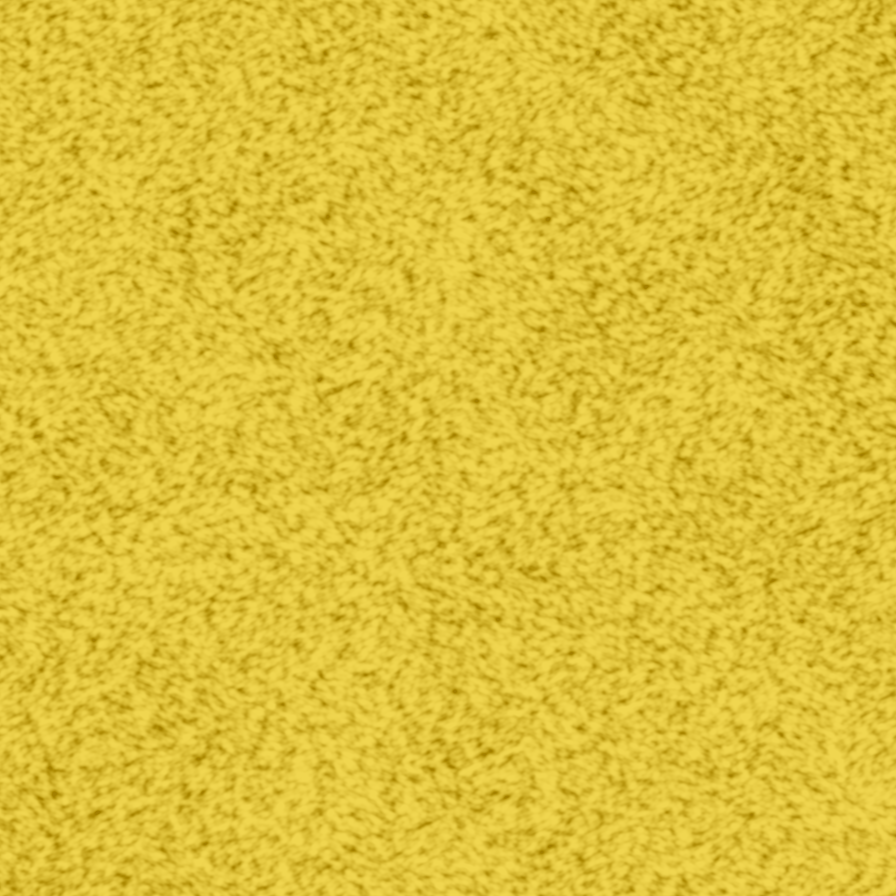
Write a WebGL 1 fragment shader that draws this texture.

```glsl
precision highp float;

uniform vec2 u_resolution;

const vec3 BASE_COLOR = vec3(0.88, 0.77, 0.24);
const vec3 TONE_TINT = vec3(1.0, 1.12, 1.15);   // channel response to a tone change
const float TONE_GAIN = 0.050;
const float TONE_SKEW = 0.010;                  // deepens shadows, flattens highlights
const vec2 GRAIN_FREQ = vec2(78.0, 112.0);      // along and across the fibres
const float FINE_SCALE = 1.8;
const float CLUMP_FREQ = 40.0;
const float CLOUD_FREQ = 7.0;
const float COMB_FREQ = 9.0;                    // how often the fibre direction changes
const float GRAIN_AMOUNT = 0.80;
const float FINE_AMOUNT = 0.36;
const float CLUMP_AMOUNT = 0.36;
const float CLOUD_AMOUNT = 0.16;
const float RISING_ANGLE = 0.42;
const float FALLING_ANGLE = -0.35;
const float CORNER_SHADE = 0.55;
const float SIDE_SHADE = 0.35;
const float NOISE_NORM = 4.6;                   // brings the noise to unit deviation

vec2 hashDirection(vec2 cell) {
  vec3 q = fract(cell.xyx * vec3(0.1031, 0.1030, 0.0973));
  q += dot(q, q.yzx + 33.33);
  float angle = 6.28318 * fract((q.x + q.y) * q.z);
  return vec2(cos(angle), sin(angle));
}

float cornerSlope(vec2 cell, vec2 f, vec2 corner) {
  return dot(hashDirection(cell + corner), f - corner);
}

float gradientNoise(vec2 p) {
  vec2 cell = floor(p);
  vec2 f = p - cell;
  vec2 w = f * f * f * (f * (f * 6.0 - 15.0) + 10.0);
  float low = mix(cornerSlope(cell, f, vec2(0.0)),
                  cornerSlope(cell, f, vec2(1.0, 0.0)), w.x);
  float high = mix(cornerSlope(cell, f, vec2(0.0, 1.0)),
                   cornerSlope(cell, f, vec2(1.0)), w.x);
  return NOISE_NORM * mix(low, high, w.y);
}

// Short soft fibres lying along one direction
float fibres(vec2 p, float angle, vec2 offset) {
  float c = cos(angle);
  float s = sin(angle);
  vec2 q = vec2(c * p.x + s * p.y, c * p.y - s * p.x) * GRAIN_FREQ + offset;
  return GRAIN_AMOUNT * gradientNoise(q)
       + FINE_AMOUNT * gradientNoise(q * FINE_SCALE + 57.3);
}

void main() {
  vec2 uv = gl_FragCoord.xy / u_resolution;
  vec2 p = gl_FragCoord.xy / min(u_resolution.x, u_resolution.y);

  // Blend two fibre directions while keeping the contrast constant
  float comb = smoothstep(-1.0, 1.0, gradientNoise(p * COMB_FREQ + 21.7)
                                     + 0.8 * (uv.x - 0.5));
  float blend = 1.5708 * comb;
  float tone = cos(blend) * fibres(p, RISING_ANGLE, vec2(211.0, 173.0))
             + sin(blend) * fibres(p, FALLING_ANGLE, vec2(331.0, 409.0));

  // Clumps and broad uneven light
  tone += CLUMP_AMOUNT * gradientNoise(p * CLUMP_FREQ + 83.1);
  tone += CLOUD_AMOUNT * gradientNoise(p * CLOUD_FREQ + 131.9);
  tone += 0.08 - CORNER_SHADE * smoothstep(0.35, 0.0, length(uv));
  tone -= SIDE_SHADE * smoothstep(0.5, 1.0, uv.x) * smoothstep(0.1, 0.8, uv.y);

  tone = clamp(tone, -3.0, 2.4);
  float change = TONE_GAIN * tone - TONE_SKEW * tone * tone;
  gl_FragColor = vec4(BASE_COLOR + TONE_TINT * change, 1.0);
}
```
